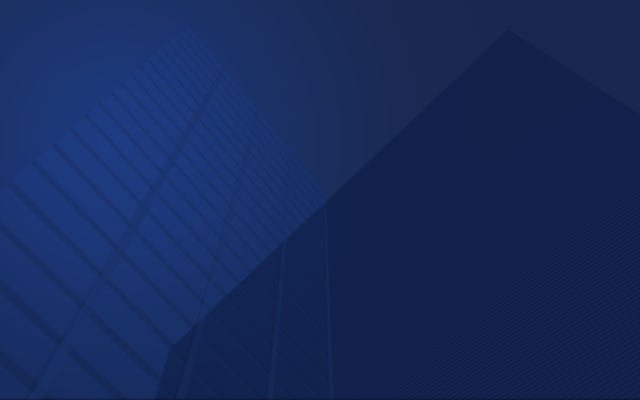
Give the GLSL for this background, as a Shadertoy shader.

```glsl
// Two dusky blue office towers seen from below, with a soft glow at the left.

// Smooth coverage of the side where d is positive.
float cover(float d, float blur) {
    return smoothstep(-blur, blur, d);
}

// Smooth band of the given half width around x = 0.
float band(float x, float halfWidth, float blur) {
    return cover(halfWidth - abs(x), blur);
}

// Facade grid in perspective: x counts columns, y counts floors.
vec2 facadeGrid(vec2 p) {
    float columnSlope = (p.x - 0.7875) / (1.2188 - p.y);
    float floorSlope = (p.y + 3.6625) / (4.2146 - p.x);
    return vec2(4.21 / max(0.702 - columnSlope, 0.05) - 2.3,
                (1.0 / max(1.4243 - floorSlope, 0.05) - 2.376) / 0.162);
}

void mainImage(out vec4 fragColor, in vec2 fragCoord) {
    vec2 p = fragCoord / iResolution.xy * vec2(1.6, 1.0);
    float pixel = 1.0 / iResolution.y;

    // Sky with a broad glow
    vec2 toGlow = p - vec2(0.29, 0.65);
    float glow = exp(-4.2 * dot(toGlow, toGlow));
    vec3 color = mix(vec3(0.099, 0.157, 0.31), vec3(0.113, 0.225, 0.48), glow);

    // Left tower: outer frame, glass and dark floor bars
    vec2 grid = facadeGrid(p);
    vec2 blur = max(fwidth(grid) * 0.8, vec2(1e-4));
    float tower = cover(grid.x + 0.11, blur.x) * cover(4.05 - grid.x, blur.x)
                * cover(17.3 - grid.y, blur.y);
    float glass = tower * cover(grid.x, blur.x);
    vec3 glassColor = mix(vec3(0.086, 0.165, 0.355), vec3(0.119, 0.234, 0.507), glow);
    color = mix(color, glassColor * 0.95, tower);
    color = mix(color, glassColor, glass);
    float floorOffset = grid.y - round(grid.y);
    color *= 1.0 - 0.115 * glass * band(floorOffset, 0.10, blur.y + 0.03);

    // Right tower: two roof slopes and a steep lower left side
    float roof = min(0.927 - 0.945 * (1.271 - p.x) - p.y,
                     0.927 - 0.652 * (p.x - 1.271) - p.y);
    float block = cover(min(roof, p.x - 0.386 - 0.3 * p.y), 1.5 * pixel);
    vec3 blockColor = mix(vec3(0.065, 0.127, 0.29), vec3(0.065, 0.142, 0.325), glow);

    // Fine ribs fanning out toward the lower right
    float ribAngle = (p.y + 2.3) / (p.x + 2.5);
    float ribs = sin(6.2832 * ribAngle * (450.0 * ribAngle - 220.0));
    float ribFade = 1.0 - smoothstep(-0.7, -0.05, p.y - 0.62 * p.x);
    blockColor += vec3(0.009, 0.013, 0.018) * ribFade * (ribs + 0.3) * (1.0 - tower);
    color = mix(color, blockColor, block * mix(0.97, 0.82, tower));

    // Pale floor seams over both towers
    float seam = band(floorOffset + 0.14, 0.025, blur.y);
    color += vec3(0.007, 0.013, 0.024) * seam * glass * mix(0.2, 1.0, block);

    // Column mullions: a greyish face with a dark left side
    float mullionOffset = grid.x - max(round(grid.x), 1.0);
    float face = band(mullionOffset, 0.036, blur.x) * tower;
    float side = band(mullionOffset + 0.05, 0.014, blur.x) * tower;
    color *= 1.0 - 0.07 * side;
    color = mix(color, vec3(0.099, 0.192, 0.41), mix(0.55, 0.3, block) * face);

    // Thin dark line along the bottom
    color *= 1.0 - 0.25 * cover(0.004 - p.y, pixel);
    fragColor = vec4(color, 1.0);
}
```
